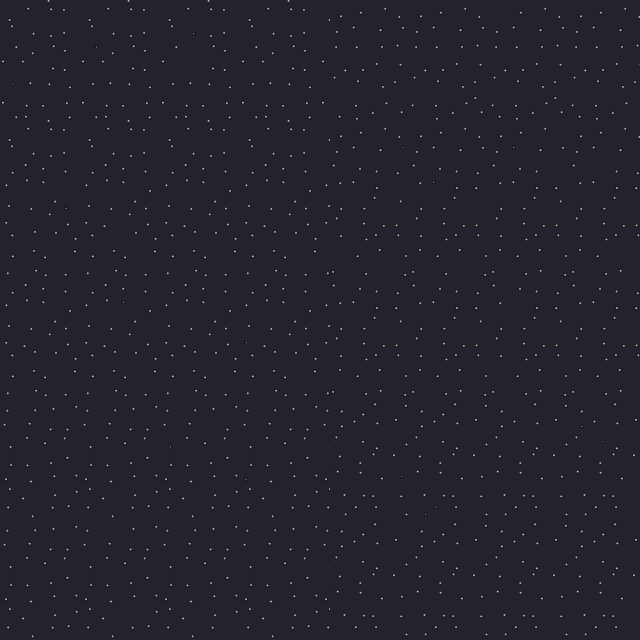
A Shadertoy shader for this texture:

```glsl
// Tiny cream dots scattered in a loosely repeating pattern on dark slate
#define BACKGROUND vec3(0.141, 0.133, 0.178)
#define DOT_COLOR vec3(0.72, 0.70, 0.55)
#define HALO_COLOR vec3(0.10, 0.09, 0.145)
#define TILE_SIZE vec2(0.125, 0.1875)
#define TILE_CELLS vec2(4.0, 7.0)
#define DOT_RADIUS 0.0016
#define HALO_RADIUS 0.0032
#define JITTER 0.72
#define DROPPED 0.02
#define FAINT 0.015
#define SEAM_X 0.515

vec3 hash3(vec3 p) {
    p = fract(p * vec3(0.1031, 0.1030, 0.0973));
    p += dot(p, p.yxz + 33.33);
    return fract((p.xxy + p.yxx) * p.zyx);
}

// Antialiased inside of a shape from its signed distance
float coverage(float dist, float pixel) {
    return clamp(0.5 - dist / pixel, 0.0, 1.0);
}

// Dot (x) and halo (y) coverage of the cell around uv
vec2 dotAndHalo(vec2 uv, float pixel) {
    float side = step(SEAM_X, uv.x);
    vec2 cellSize = TILE_SIZE / TILE_CELLS;
    vec2 grid = (uv - vec2(SEAM_X, 0.0) * side) / cellSize;
    vec2 cell = floor(grid);

    // Cells repeat across; the arrangement changes every two tiles upward
    float band = floor(cell.y / (2.0 * TILE_CELLS.y));
    vec3 seed = vec3(mod(cell, TILE_CELLS), side * 5.0 + band) + 11.0;
    vec3 placement = hash3(seed);
    vec3 variation = hash3(vec3(cell + 71.0, side + 3.0));

    vec2 center = 0.5 + (placement.xy - 0.5) * JITTER;
    vec2 offset = abs(grid - cell - center) * cellSize;

    // Blend of round and diamond distance gives a slight four-point star
    float dist = mix(length(offset), offset.x + offset.y, 0.25);
    float radius = DOT_RADIUS * (variation.y < FAINT ? 0.5 : 1.0);
    float present = step(DROPPED, variation.x);
    return present * vec2(coverage(dist - radius, pixel),
                          coverage(length(offset) - HALO_RADIUS, pixel));
}

void mainImage(out vec4 fragColor, in vec2 fragCoord) {
    float pixel = 1.0 / iResolution.y;
    vec2 shape = dotAndHalo(fragCoord * pixel, pixel);

    // Faint dark rim under each bright dot
    vec3 color = mix(BACKGROUND, HALO_COLOR, shape.y);
    color = mix(color, DOT_COLOR, shape.x);
    fragColor = vec4(color, 1.0);
}
```
